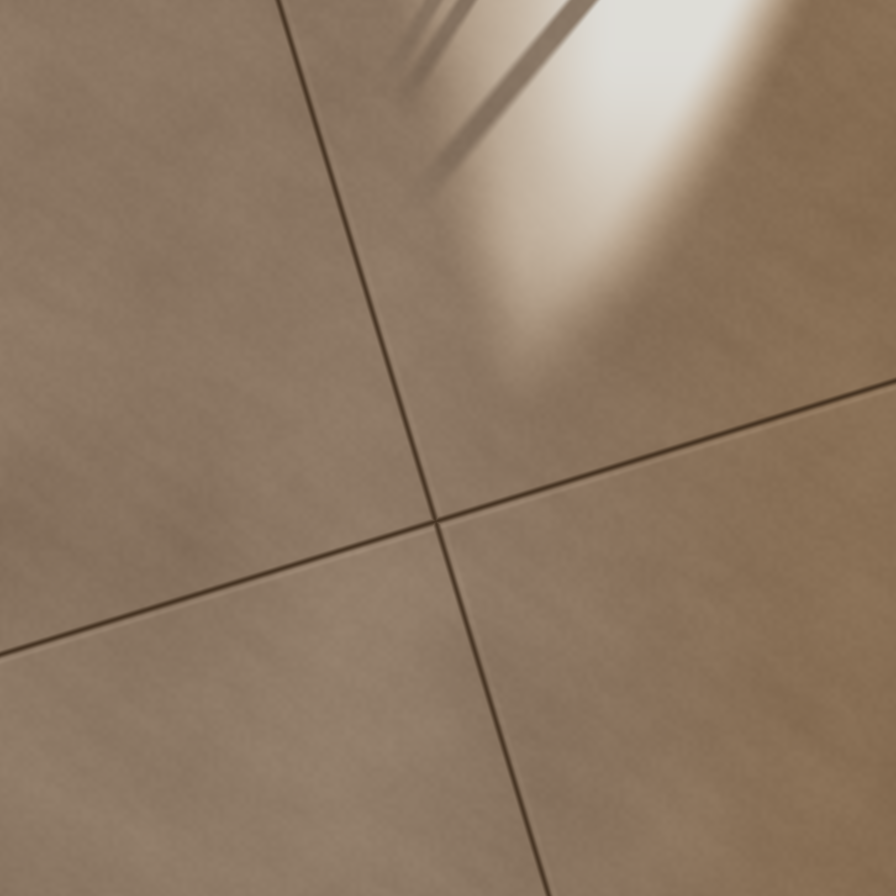
Write a WebGL 2 fragment shader that draws this texture.

```glsl
#version 300 es
precision highp float;

uniform vec2 u_resolution;
out vec4 fragColor;

// Tile palette
const vec3 TILE_LEFT = vec3(0.535, 0.452, 0.375);
const vec3 TILE_RIGHT = vec3(0.520, 0.420, 0.318);
const vec3 TILE_LOW = vec3(0.550, 0.472, 0.395);
const vec3 GROUT = vec3(0.25, 0.18, 0.115);
const vec3 SUNLIGHT = vec3(0.87, 0.865, 0.845);
const vec3 WARM_FRINGE = vec3(0.035, 0.012, -0.015);

// Joint layout
const vec2 CROSSING = vec2(0.4863, 0.4180);
const vec2 STEEP_DIR = vec2(0.2893, -0.9572);
const vec2 SHALLOW_DIR = vec2(0.9563, 0.2925);
const float JOINT_HALF_WIDTH = 0.0026;
const float JOINT_SOFTNESS = 0.0022;

// Surface texture
const float MOTTLE = 0.085;
const float BRUSH = 0.030;
const float GRAIN = 0.016;

float hash(vec2 p) {
    vec3 q = fract(vec3(p.xyx) * 0.1031);
    q += dot(q, q.yzx + 33.33);
    return fract((q.x + q.y) * q.z);
}

float noise(vec2 p) {
    vec2 cell = floor(p), f = fract(p);
    f = f * f * (3.0 - 2.0 * f);
    float low = mix(hash(cell), hash(cell + vec2(1, 0)), f.x);
    float high = mix(hash(cell + vec2(0, 1)), hash(cell + 1.0), f.x);
    return mix(low, high, f.y);
}

float fbm(vec2 p) {
    float sum = 0.0, amp = 0.5;
    for (int i = 0; i < 5; i++) {
        sum += amp * noise(p);
        p = mat2(1.6, 1.2, -1.2, 1.6) * p + 7.3;
        amp *= 0.5;
    }
    return sum;
}

float signedLine(vec2 p, vec2 dir) {
    return dir.x * p.y - dir.y * p.x;
}

float jointMask(float d, float pixel) {
    float soft = JOINT_SOFTNESS + 0.5 * pixel;
    return 1.0 - smoothstep(JOINT_HALF_WIDTH - soft, JOINT_HALF_WIDTH + soft, abs(d));
}

// Soft shadow bar from a to b, blurring and fading toward b
float shadowBar(vec2 p, vec2 a, vec2 b, float halfWidth) {
    vec2 axis = b - a;
    float t = dot(p - a, axis) / dot(axis, axis);
    float d = abs(signedLine(p - a, normalize(axis)));
    float soft = mix(0.004, 0.009, clamp(t, 0.0, 1.0));
    float body = 1.0 - smoothstep(halfWidth - soft, halfWidth + soft, d);
    return body * (1.0 - smoothstep(0.7, 1.12, t));
}

// Light patch: sharp right side, broad left falloff, fading downward
float sunPatch(vec2 p) {
    float depth = 1.0 - p.y;
    float right = 0.90 - 0.42 * depth - 0.35 * depth * depth;
    float left = 0.42 + 0.25 * depth;
    float edge = 1.0 - smoothstep(right - 0.09 - 0.10 * depth, right + 0.012, p.x);
    float haze = smoothstep(left, left + 0.13 - 0.10 * depth, p.x);
    float core = smoothstep(0.52, 0.69, p.x);
    haze *= 0.45 * (1.0 - smoothstep(0.25, 0.53, depth));
    core *= 0.55 * (1.0 - smoothstep(0.05, 0.42, depth));
    return edge * (haze + core);
}

void main() {
    vec2 p = gl_FragCoord.xy / u_resolution;
    float pixel = 1.0 / min(u_resolution.x, u_resolution.y);

    // Broad tile tones
    vec3 color = mix(TILE_LEFT, TILE_RIGHT, smoothstep(0.45, 1.0, p.x));
    float lowGlow = (1.0 - smoothstep(0.1, 0.55, p.y)) * (1.0 - smoothstep(0.35, 0.9, p.x));
    color = mix(color, TILE_LOW, 0.7 * lowGlow);
    color += 0.022 * exp(-14.0 * dot(p - vec2(0.53, 0.40), p - vec2(0.53, 0.40)));

    // Cloudy mottling, brushed streaks and fine grain
    vec2 brushed = vec2(dot(p, vec2(0.8, -0.6)), dot(p, vec2(0.6, 0.8)));
    float surface = MOTTLE * (fbm(p * 5.0 + 3.0) - 0.48);
    surface += BRUSH * (fbm(brushed * vec2(14.0, 48.0)) - 0.48);
    surface += GRAIN * (noise(p * 170.0) - 0.5);
    color += surface * vec3(1.0, 1.0, 0.95);

    // Sunlight cut by narrow shadows
    float light = sunPatch(p);
    float shade = shadowBar(p, vec2(0.651, 1.0), vec2(0.456, 0.768), 0.0125);
    shade = max(shade, shadowBar(p, vec2(0.521, 1.0), vec2(0.447, 0.885), 0.0090));
    shade = max(shade, 0.8 * shadowBar(p, vec2(0.484, 1.0), vec2(0.434, 0.915), 0.0085));
    color = mix(color, SUNLIGHT, light * (1.0 - 0.82 * shade));
    color += WARM_FRINGE * 4.0 * light * (1.0 - light) * (1.0 - shade);
    color *= 1.0 - 0.07 * shade;

    // Joints with a thin lit bevel
    float steep = signedLine(p - CROSSING, STEEP_DIR);
    float shallow = signedLine(p - CROSSING, SHALLOW_DIR);
    float bevel = exp(-pow((shallow + 0.0075) / 0.0025, 2.0));
    bevel += 0.5 * exp(-pow((steep - 0.0075) / 0.0025, 2.0));
    color += 0.045 * bevel;
    float joint = max(0.88 * jointMask(steep, pixel), 0.92 * jointMask(shallow, pixel));
    color = mix(color, GROUT, joint);

    fragColor = vec4(clamp(color, 0.0, 1.0), 1.0);
}
```
